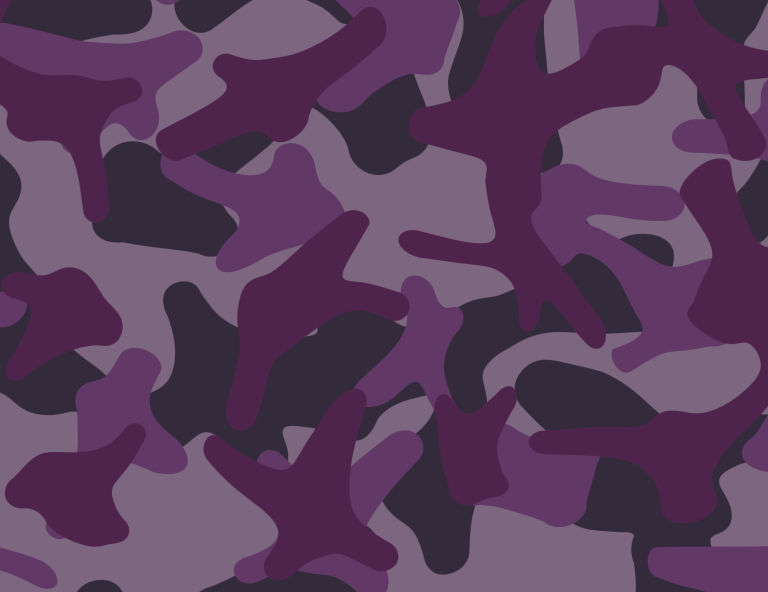
This pattern is drawn by a Shadertoy shader. Its source:

```glsl
#define MAUVE    vec3(0.49, 0.40, 0.50)
#define CHARCOAL vec3(0.20, 0.17, 0.23)
#define PURPLE   vec3(0.38, 0.22, 0.40)
#define PLUM     vec3(0.31, 0.14, 0.30)
#define BLOB_SPACING 0.35   // cell size, in canvas heights
#define LIMBS 4
#define LIMB_LENGTH vec2(0.12, 0.57)   // shortest and longest, in cells
#define ROOT_RADIUS vec2(0.05, 0.16)
#define TIP_RADIUS  vec2(0.05, 0.10)
#define FUSE 0.04           // softness of the joints
#define WARP 0.28           // bending of the limbs
#define EDGE 1.3            // edge width, in pixel footprints

const float TAU = 6.28319;

vec3 hash3(vec3 p) {
    p = fract((p + 50.0) * vec3(0.1031, 0.1030, 0.0973));
    p += dot(p, p.yxz + 33.33);
    return fract((p.xxy + p.yxx) * p.zyx);
}

// Smooth two-channel value noise
vec2 noise2(vec2 p, float seed) {
    vec2 cell = floor(p), f = fract(p);
    f = f * f * f * (f * (f * 6.0 - 15.0) + 10.0);
    vec2 a = hash3(vec3(cell, seed)).xy;
    vec2 b = hash3(vec3(cell + vec2(1, 0), seed)).xy;
    vec2 c = hash3(vec3(cell + vec2(0, 1), seed)).xy;
    vec2 d = hash3(vec3(cell + vec2(1, 1), seed)).xy;
    return mix(mix(a, b, f.x), mix(c, d, f.x), f.y);
}

mat2 rotation(float angle) {
    float c = cos(angle), s = sin(angle);
    return mat2(c, s, -s, c);
}

// Capsule from the origin to tip, with a radius that changes along it
float taperedLimb(vec2 p, vec2 tip, float rootRadius, float tipRadius) {
    float along = clamp(dot(p, tip) / dot(tip, tip), 0.0, 1.0);
    return length(p - tip * along) - mix(rootRadius, tipRadius, along);
}

// Distance to one layer of limbed blobs, fused by an exponential minimum
float blobLayer(vec2 p, float layer) {
    float seed = layer * 20.0;
    p = rotation(0.4 + 0.9 * layer) * p / BLOB_SPACING + 7.3 * layer;
    p += WARP * (noise2(p * 1.7, seed + 15.0) - 0.5);

    vec2 home = floor(p);
    float sum = 0.0;
    for (int y = -1; y <= 1; y++)
    for (int x = -1; x <= 1; x++) {
        vec2 cell = home + vec2(x, y);
        vec3 body = hash3(vec3(cell, seed));
        vec2 center = cell + mix(vec2(0.3), vec2(0.7), body.xy);
        for (int i = 0; i < LIMBS; i++) {
            vec3 h = hash3(vec3(cell, seed + 1.0 + float(i)));
            float turn = body.z + (float(i) + 0.7 * (h.x - 0.5)) / float(LIMBS);
            vec2 tip = vec2(cos(TAU * turn), sin(TAU * turn))
                     * mix(LIMB_LENGTH.x, LIMB_LENGTH.y, h.y);
            float d = taperedLimb(p - center, tip,
                                  mix(ROOT_RADIUS.x, ROOT_RADIUS.y, h.z),
                                  mix(TIP_RADIUS.x, TIP_RADIUS.y, fract(h.z * 7.0)));
            sum += exp(-d / FUSE);
        }
    }
    return -FUSE * log(max(sum, 1e-20));
}

// Paints a layer; grow widens its blobs, in cells
vec3 paint(vec3 under, vec3 ink, vec2 p, float layer, float grow) {
    float d = blobLayer(p, layer) - grow;
    float width = EDGE * max(fwidth(d), 1e-5);
    return mix(under, ink, smoothstep(-0.5, 0.5, -d / width));
}

void mainImage(out vec4 fragColor, in vec2 fragCoord) {
    vec2 p = fragCoord / iResolution.y;
    vec3 color = MAUVE;
    color = paint(color, CHARCOAL, p, 1.0, 0.055);
    color = paint(color, PURPLE, p, 2.0, 0.0);
    color = paint(color, PLUM, p, 3.0, -0.003);
    fragColor = vec4(color, 1.0);
}
```
